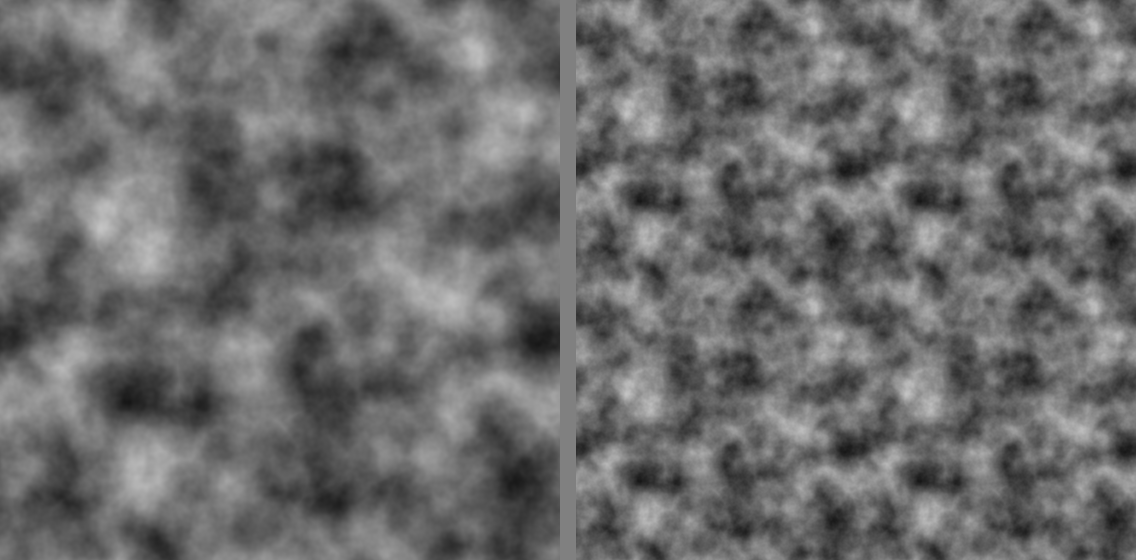
Left, the tile; right, the same tile 2 across and 2 down.
This texture is drawn by a WebGL 1 fragment shader. Its source:

```glsl
precision highp float;
// Seamless grey smoke: layered gradient noise with dark cellular hollows and faint ridges.

uniform vec2 u_resolution;

const float MEAN_GREY = 0.424;
const float CLOUD_REPEATS = 6.0;    // whole noise cells across the tile
const float CLOUD_CONTRAST = 0.41;
const float CLOUD_GAIN = 0.5;       // strength of each finer layer
const float HOLLOW_REPEATS = 6.0;   // whole cellular cells across the tile
const float HOLLOW_CONTRAST = 0.28;
const float HOLLOW_GAIN = 0.35;
const float HOLLOW_MEAN = 0.48;     // average cellular distance
const float HOLLOW_ROUNDING = 0.02; // softens the dark centres
const float WARP_AMOUNT = 0.07;     // bends the ridges, in tile units
const float TAU = 6.28319;

vec2 hash2(vec2 cell, float seed) {
  vec3 q = fract(cell.xyx * vec3(0.1031, 0.1030, 0.0973) + seed * 0.137);
  q += dot(q, q.yzx + 33.33);
  return fract((q.xx + q.yz) * q.zy);
}

// Slope of the random gradient at a wrapped lattice corner
float cornerSlope(vec2 cell, vec2 offset, float period, float seed) {
  float angle = TAU * hash2(mod(cell, period), seed).x;
  return dot(vec2(cos(angle), sin(angle)), offset);
}

float gradientNoise(vec2 uv, float period, float seed) {
  vec2 p = uv * period;
  vec2 cell = floor(p);
  vec2 f = p - cell;
  vec2 w = f * f * f * (f * (f * 6.0 - 15.0) + 10.0);
  vec2 e = vec2(1.0, 0.0);
  float low = mix(cornerSlope(cell, f, period, seed),
                  cornerSlope(cell + e.xy, f - e.xy, period, seed), w.x);
  float high = mix(cornerSlope(cell + e.yx, f - e.yx, period, seed),
                   cornerSlope(cell + e.xx, f - e.xx, period, seed), w.x);
  return mix(low, high, w.y);
}

// Distance to the nearest scattered point, wrapped at the tile edge
float cellularNoise(vec2 uv, float period, float seed) {
  vec2 p = uv * period;
  vec2 cell = floor(p);
  vec2 f = p - cell;
  float nearest = 8.0;
  for (int y = -1; y <= 1; y++) {
    for (int x = -1; x <= 1; x++) {
      vec2 neighbour = vec2(float(x), float(y));
      vec2 toPoint = neighbour + hash2(mod(cell + neighbour, period), seed) - f;
      nearest = min(nearest, dot(toPoint, toPoint));
    }
  }
  return sqrt(nearest + HOLLOW_ROUNDING);
}

float clouds(vec2 uv) {
  float sum = 0.0;
  float amplitude = 1.0;
  float period = CLOUD_REPEATS;
  for (int i = 0; i < 5; i++) {
    sum += amplitude * gradientNoise(uv, period, float(i) + 1.0);
    amplitude *= CLOUD_GAIN;
    period *= 2.0;
  }
  return sum;
}

float hollows(vec2 uv) {
  float sum = 0.0;
  float amplitude = 1.0;
  float period = HOLLOW_REPEATS;
  for (int i = 0; i < 2; i++) {
    sum += amplitude * (cellularNoise(uv, period, float(i) + 11.0) - HOLLOW_MEAN);
    amplitude *= HOLLOW_GAIN;
    period *= 2.0;
  }
  return sum;
}

void main() {
  vec2 uv = gl_FragCoord.xy / u_resolution;

  // Bend the cell borders into curved wisps
  vec2 warp = vec2(gradientNoise(uv, 8.0, 21.0), gradientNoise(uv, 8.0, 22.0))
            + 0.4 * vec2(gradientNoise(uv, 18.0, 23.0), gradientNoise(uv, 18.0, 24.0));

  float grey = MEAN_GREY
             + CLOUD_CONTRAST * clouds(uv)
             + HOLLOW_CONTRAST * hollows(uv + WARP_AMOUNT * warp);
  gl_FragColor = vec4(vec3(clamp(grey, 0.0, 1.0)), 1.0);
}
```
